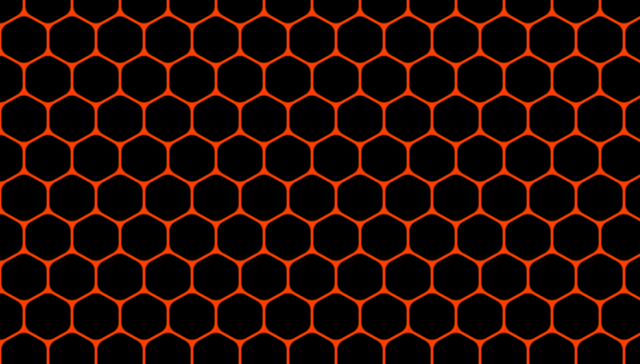
Reproduce this pattern procedurally as a Shadertoy shader.

```glsl
// Glowing orange honeycomb mesh on black: pointy-top hexagons in staggered rows.
// Each point finds its nearest cell centre, then the three wall distances are
// blended with a smooth minimum, so the wires thicken where they meet.

#define CELLS_ACROSS 13.3333   // hexagons per canvas width
#define ROWS_DOWN    9.2       // staggered rows per canvas height
#define WIRE_CORE    0.006     // half width of full brightness, in cell widths
#define WIRE_EDGE    0.049     // half width where the wire fades to black
#define JOINT_BLEND  0.125     // rounding of the cell corners
#define WIRE_COLOUR  vec3(1.0, 0.245, 0.0)
#define FADE_POWER   vec3(1.0, 0.8, 1.0)   // green fades a little later than red

const float SQRT3 = 1.7320508;

// Offset from the centre of the nearest hexagon of unit width
vec2 hexCell(vec2 p) {
    vec2 period = vec2(1.0, SQRT3);
    vec2 a = mod(p + 0.5 * period, period) - 0.5 * period;
    vec2 b = mod(p, period) - 0.5 * period;
    return dot(a, a) < dot(b, b) ? a : b;
}

// Polynomial smooth minimum
float smoothMin(float a, float b, float k) {
    float h = max(k - abs(a - b), 0.0) / k;
    return min(a, b) - 0.25 * k * h * h;
}

// Distance to the cell walls, with filleted corners
float wallDistance(vec2 cell) {
    float slantX = 0.5 * cell.x;
    float slantY = 0.5 * SQRT3 * cell.y;
    vec3 wall = 0.5 - abs(vec3(cell.x, slantX + slantY, slantX - slantY));
    return smoothMin(wall.x, smoothMin(wall.y, wall.z, JOINT_BLEND), JOINT_BLEND);
}

void mainImage(out vec4 fragColor, in vec2 fragCoord) {
    // Lattice coordinates, anchored on a cell centre at the top left corner
    vec2 uv = fragCoord / iResolution.xy;
    vec2 p = vec2(uv.x, 1.0 - uv.y) * vec2(CELLS_ACROSS, ROWS_DOWN * 0.5 * SQRT3);

    // Soft wire profile, never sharper than one pixel
    float pixel = CELLS_ACROSS / iResolution.x;
    float edge = max(WIRE_EDGE, WIRE_CORE + pixel);
    float glow = 1.0 - smoothstep(WIRE_CORE, edge, wallDistance(hexCell(p)));

    fragColor = vec4(WIRE_COLOUR * pow(vec3(glow), FADE_POWER), 1.0);
}
```
